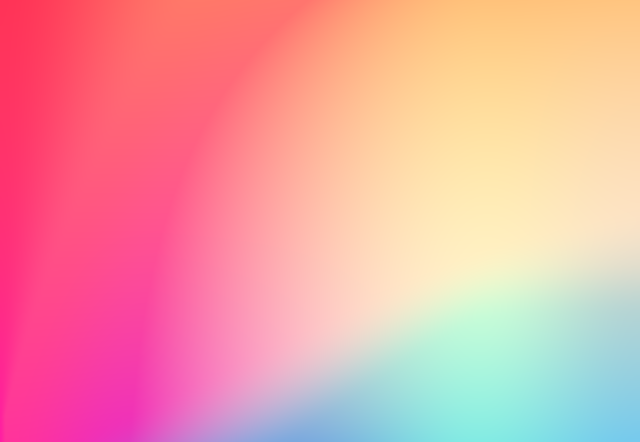
A Shadertoy shader for this background:

```glsl
// Smooth curve through three colours at t = 0, 0.5 and 1
vec3 ramp(vec3 a, vec3 b, vec3 c, float t) {
    return a + t * (4.0 * b - 3.0 * a - c) + t * t * 2.0 * (a + c - 2.0 * b);
}

// Position of x between two bounds, clamped to 0..1
float between(float lo, float hi, float x) {
    return clamp((x - lo) / (hi - lo), 0.0, 1.0);
}

// Red and pink bands on the left, opening into a cream glow
vec3 warmField(float x, float depth) {
    float ridgeX = max(0.30 - 0.44 * depth + 0.14 * depth * depth, 0.01);
    float creaseX = 0.185 + 0.297 * exp(-2.8 * depth);
    float glowX = 0.76;

    vec3 side   = ramp(vec3(1.0, 0.20, 0.34), vec3(1.0, 0.19, 0.46), vec3(1.0, 0.12, 0.64), depth);
    vec3 ridge  = ramp(vec3(1.0, 0.47, 0.41), vec3(1.0, 0.33, 0.51), vec3(1.0, 0.20, 0.61), depth);
    vec3 crease = ramp(vec3(1.0, 0.46, 0.43), vec3(1.0, 0.33, 0.56), vec3(0.93, 0.18, 0.74), depth);
    vec3 glow   = ramp(vec3(1.0, 0.76, 0.48), vec3(1.0, 0.93, 0.73), vec3(1.0, 0.92, 0.90), depth);
    vec3 far    = ramp(vec3(1.0, 0.77, 0.50), vec3(0.99, 0.89, 0.77), vec3(0.99, 0.90, 0.85), depth);

    float rise = 1.0 - pow(1.0 - between(creaseX, glowX, x), 1.9);
    vec3 color = mix(side, ridge, smoothstep(0.0, ridgeX, x));
    color = mix(color, crease, smoothstep(ridgeX, creaseX, x));
    color = mix(color, glow, rise);
    return mix(color, far, smoothstep(glowX, 1.0, x));
}

// Mint light between two bluer sides
vec3 coolField(float x, float depth) {
    float t = between(0.6, 1.0, depth);
    vec3 blue = ramp(vec3(0.85, 0.90, 0.80), vec3(0.74, 0.80, 0.82), vec3(0.48, 0.66, 0.87), t);
    vec3 mint = ramp(vec3(0.88, 1.00, 0.82), vec3(0.70, 0.97, 0.86), vec3(0.51, 0.92, 0.89), t);
    vec3 sky  = ramp(vec3(0.80, 0.84, 0.80), vec3(0.63, 0.82, 0.86), vec3(0.46, 0.79, 0.93), t);
    vec3 color = mix(blue, mint, smoothstep(0.45, 0.75, x));
    return mix(color, sky, smoothstep(0.75, 1.0, x));
}

// Soft bent edge: steep on the left, nearly level on the right
float coolMask(float x, float depth) {
    float h = 0.75 - x;
    float edge = 0.625 + 0.14 * h + 0.36 * (h + sqrt(h * h + 0.004));
    float softness = 0.085 + 0.15 * abs(h);
    return smoothstep(edge - softness, edge + softness, depth);
}

void mainImage(out vec4 fragColor, in vec2 fragCoord) {
    vec2 uv = fragCoord / iResolution.xy;
    float depth = 1.0 - uv.y;
    vec3 color = mix(warmField(uv.x, depth), coolField(uv.x, depth), coolMask(uv.x, depth));
    fragColor = vec4(clamp(color, 0.0, 1.0), 1.0);
}
```
